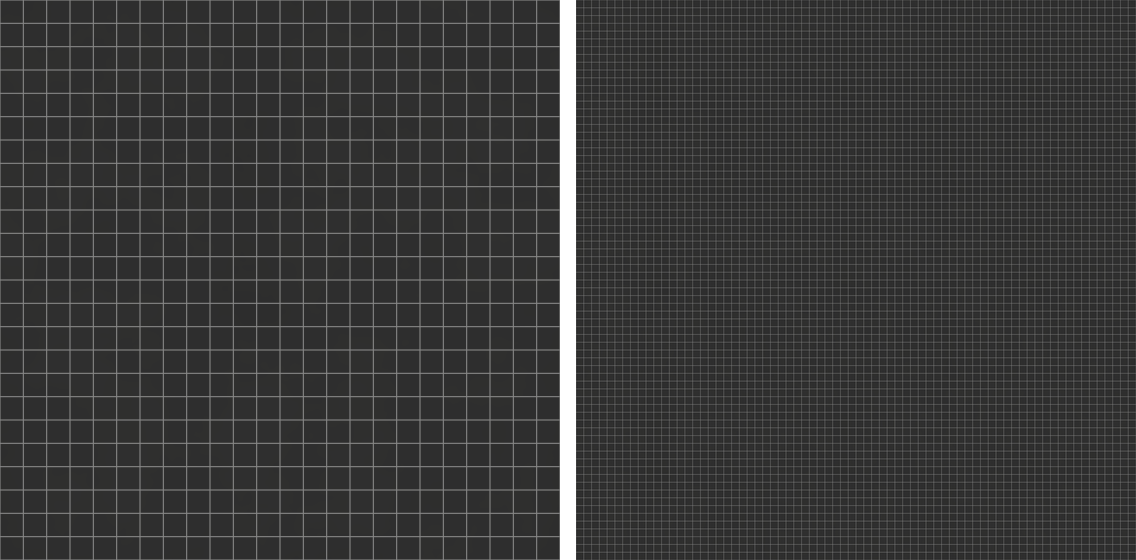
Left, the tile; right, the same tile 3 across and 3 down.
This pattern is drawn by a three.js fragment shader. Its source:

```glsl
// Dark slate board ruled with a fine square grid of pale grey lines.
// Lines sit on the cell borders and are box-filtered over one pixel;
// the slate is faintly mottled with value noise that wraps at the edges.

#define CELLS 24.0                        // repeats across and down
#define LINE_WIDTH (1.0 / 512.0)          // in canvas units
#define SLATE_COLOR vec3(0.182, 0.182, 0.181)
#define LINE_COLOR vec3(0.530, 0.530, 0.527)
#define MOTTLE_SCALE 9.0                  // whole number of noise cells
#define MOTTLE_AMOUNT 0.014

varying vec2 vUv;

float hash(vec2 p) {
  return fract(sin(dot(p, vec2(127.1, 311.7))) * 43758.5453);
}

// Value noise that repeats every "period" lattice cells
float wrappedNoise(vec2 p, float period) {
  vec2 i = floor(p);
  vec2 f = fract(p);
  f = f * f * (3.0 - 2.0 * f);
  vec2 a = mod(i, period);
  vec2 b = mod(i + 1.0, period);
  return mix(mix(hash(a), hash(vec2(b.x, a.y)), f.x),
             mix(hash(vec2(a.x, b.y)), hash(b), f.x), f.y);
}

// Fractal sum, centred on zero
float mottle(vec2 uv) {
  float sum = 0.0;
  float weight = 0.5;
  float period = MOTTLE_SCALE;
  for (int octave = 0; octave < 4; octave++) {
    sum += weight * (wrappedNoise(uv * period, period) - 0.5);
    weight *= 0.5;
    period *= 2.0;
  }
  return sum;
}

// Share of the pixel footprint covered by the nearest line, per axis
vec2 lineCoverage(vec2 uv) {
  vec2 pixel = max(fwidth(uv), vec2(1e-5));
  vec2 dist = abs(fract(uv * CELLS + 0.5) - 0.5) / CELLS;
  vec2 nearEdge = max(dist - 0.5 * pixel, -0.5 * LINE_WIDTH);
  vec2 farEdge = min(dist + 0.5 * pixel, vec2(0.5 * LINE_WIDTH));
  return clamp((farEdge - nearEdge) / pixel, 0.0, 1.0);
}

void main() {
  // Slate ground
  vec3 color = SLATE_COLOR + MOTTLE_AMOUNT * mottle(vUv);

  // Grid: union of vertical and horizontal lines
  vec2 cover = lineCoverage(vUv);
  float grid = 1.0 - (1.0 - cover.x) * (1.0 - cover.y);
  color = mix(color, LINE_COLOR, grid);

  gl_FragColor = vec4(color, 1.0);
}
```
